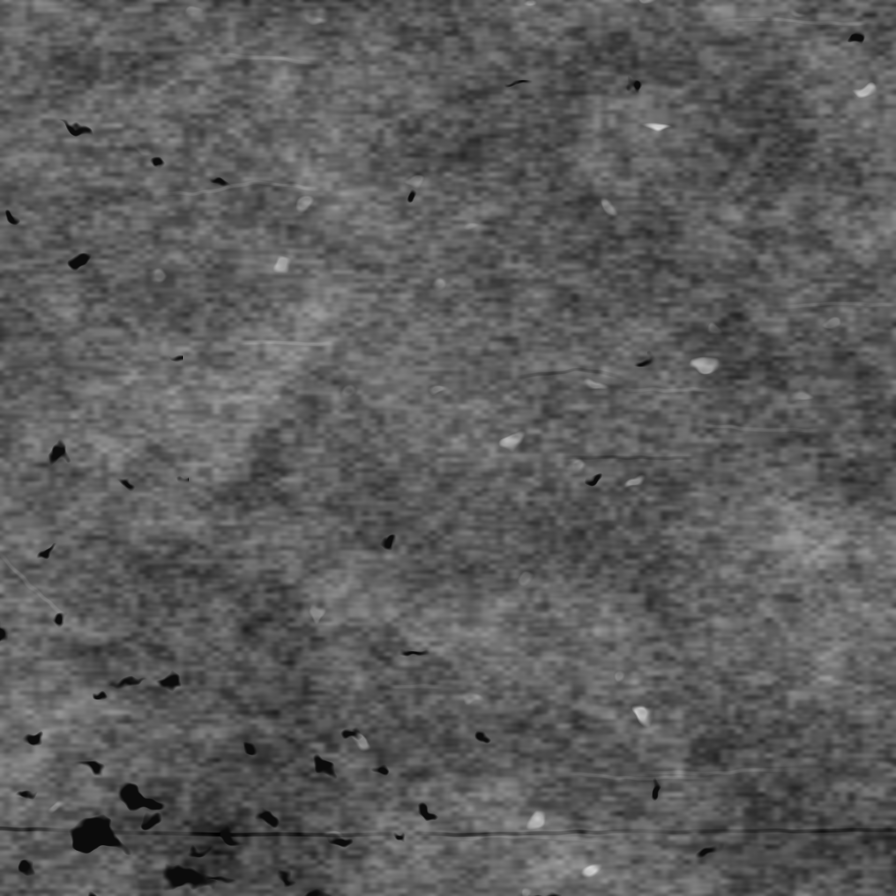
This texture is drawn by a WebGL 2 fragment shader. Its source:

```glsl
#version 300 es
precision highp float;
// Weathered grey stone face: mottled value noise with a horizontal grain,
// scattered black pits that crowd the lower left, pale mineral specks,
// thin scratches and one long broken crack near the bottom.

uniform vec2 u_resolution;
out vec4 fragColor;

const float BASE_GREY = 0.388;
const float PIT_GREY = 0.045;
const float MOTTLE = 0.105;        // contrast of the broad clouds
const float PATCH_DARK = 0.045;    // depth of the dark stains
const float GRAIN = 0.16;          // contrast of the fine grain
const float STREAK = 0.06;         // contrast of the thin row streaks
const float EDGE = 0.0022;         // softness of pit and speck edges
const float PIT_CELLS = 17.0;
const float SPECK_CELLS = 14.0;
const float CRACK_HEIGHT = 0.071;
const int SCRATCHES = 14;
const int CAVITIES = 3;

// Integer hash of a cell and a seed: three values in 0..1
vec3 hash3(ivec2 cell, int seed) {
    uvec3 v = uvec3(ivec3(cell, seed)) * 1664525u + 1013904223u;
    v.x += v.y * v.z; v.y += v.z * v.x; v.z += v.x * v.y;
    v ^= v >> 16u;
    v.x += v.y * v.z; v.y += v.z * v.x; v.z += v.x * v.y;
    return vec3(v >> 8u) / 16777216.0;
}

// Value noise centred on zero
float noise(vec2 p, int seed) {
    ivec2 i = ivec2(floor(p));
    vec2 f = fract(p);
    f = f * f * (3.0 - 2.0 * f);
    float low = mix(hash3(i, seed).x, hash3(i + ivec2(1, 0), seed).x, f.x);
    float high = mix(hash3(i + ivec2(0, 1), seed).x, hash3(i + ivec2(1, 1), seed).x, f.x);
    return mix(low, high, f.y) - 0.5;
}

vec2 warp(vec2 p, float freq, int seed) {
    return vec2(noise(p * freq, seed), noise(p * freq, seed + 1));
}

float ellipse(vec2 d, vec2 radii) {
    float dist = (length(d / radii) - 1.0) * min(radii.x, radii.y);
    return 1.0 - smoothstep(-EDGE, EDGE, dist);
}

vec2 rotate(vec2 d, float a) {
    return vec2(cos(a) * d.x + sin(a) * d.y, cos(a) * d.y - sin(a) * d.x);
}

// Share of cells that hold a pit: highest at the lower left
float pitDensity(vec2 c) {
    float lower = (1.0 - smoothstep(0.15, 0.32, c.y)) * (1.0 - smoothstep(0.4, 0.75, c.x));
    float left = (1.0 - smoothstep(0.1, 0.22, c.x)) * (1.0 - smoothstep(0.65, 0.78, c.y));
    return 0.06 + 0.42 * lower + 0.16 * left;
}

// Tilted ellipses, at most one per cell; strength varies when faded is 1
float scatter(vec2 p, float cells, vec2 size, float density, float faded, int seed) {
    ivec2 home = ivec2(floor(p * cells));
    float cover = 0.0;
    for (int y = -1; y <= 1; y++)
    for (int x = -1; x <= 1; x++) {
        ivec2 cell = home + ivec2(x, y);
        vec3 place = hash3(cell, seed);
        vec3 form = hash3(cell, seed + 1);
        if (place.z > density) continue;
        vec2 d = p - (vec2(cell) + place.xy) / cells;
        float tilt = (form.x - 0.5) * (form.y > 0.7 ? 3.0 : 0.9);
        vec2 radii = size * mix(vec2(0.45), vec2(1.3), form.zy);
        float strength = mix(1.0, 0.25 + 0.75 * form.z * form.z * form.z, faded);
        cover = max(cover, strength * ellipse(rotate(d, tilt), radii));
    }
    return cover;
}

void main() {
    vec2 p = gl_FragCoord.xy / u_resolution.y;

    // Broad clouds and stains
    vec2 q = p + 0.07 * warp(p, 9.0, 1) + 0.02 * warp(p, 34.0, 3);
    float grey = BASE_GREY;
    grey += MOTTLE * (noise(q * vec2(4.5, 5.5), 5) + noise(q * vec2(10.0, 12.0), 6));
    grey += MOTTLE * (0.9 * noise(q * vec2(21.0, 27.0), 7) + 0.8 * noise(p * vec2(40.0, 58.0), 8));
    grey -= PATCH_DARK * smoothstep(0.1, 0.19, noise(q * vec2(7.0, 8.5) + 3.7, 9));

    // Fine grain, wider than tall
    grey += GRAIN * noise(p * vec2(120.0, 185.0), 10);
    grey += 0.8 * GRAIN * noise(p * vec2(62.0, 108.0), 11);
    grey += STREAK * noise(p * vec2(28.0, 230.0), 12);

    // Short scratches, pale or dark, mostly level
    for (int i = 0; i < SCRATCHES; i++) {
        vec3 place = hash3(ivec2(i, 0), 20);
        vec3 form = hash3(ivec2(i, 1), 20);
        float tilt = (form.x - 0.5) * (form.z > 0.75 ? 2.4 : 0.08);
        vec2 d = rotate(p - place.xy, tilt);
        d.y += 0.012 * noise(p * 14.0, 21) + 0.003 * noise(p * 70.0, 22);
        float reach = mix(0.03, 0.11, form.y);
        float line = (1.0 - smoothstep(0.0006, 0.0032, abs(d.y)))
                   * (1.0 - smoothstep(0.6 * reach, reach, abs(d.x)));
        grey += line * (place.z > 0.4 ? 0.07 : -0.08);
    }

    // Long crack with gaps
    float crackY = CRACK_HEIGHT + 0.012 * noise(vec2(p.x * 4.0, 0.5), 23)
                 + 0.003 * noise(vec2(p.x * 45.0, 0.5), 24);
    float gaps = smoothstep(-0.2, 0.15, noise(vec2(p.x * 11.0, 0.5), 25));
    grey -= 0.16 * gaps * (1.0 - smoothstep(0.0008, 0.0034, abs(p.y - crackY)));

    // Pale specks
    vec2 rough = p + 0.011 * warp(p, 75.0, 30);
    grey += 0.45 * scatter(rough, SPECK_CELLS, vec2(0.010, 0.006), 0.16, 1.0, 32);

    // Pits and a few larger ragged cavities
    vec2 ragged = p + 0.013 * warp(p, 62.0, 40) + 0.006 * warp(p, 130.0, 42);
    float pit = scatter(ragged, PIT_CELLS, vec2(0.0105, 0.0056), pitDensity(p), 0.0, 44);
    vec2 torn = ragged + 0.022 * warp(p, 34.0, 46);
    for (int i = 0; i < CAVITIES; i++) {
        vec3 h = hash3(ivec2(i, 2), 48);
        vec2 centre = vec2(0.05, 0.01) + h.xy * vec2(0.28, 0.19);
        pit = max(pit, ellipse(rotate(torn - centre, h.z - 0.5), vec2(0.027, 0.012)));
    }
    grey = mix(grey, PIT_GREY, pit);

    fragColor = vec4(vec3(clamp(grey, 0.0, 1.0)), 1.0);
}
```
